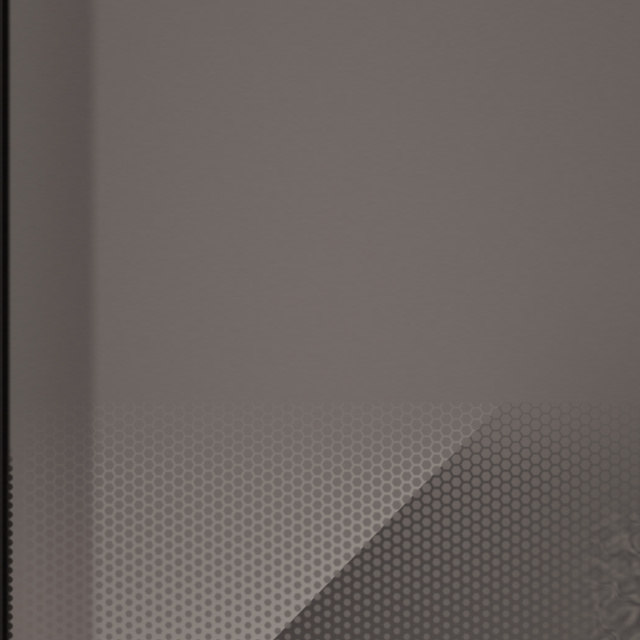
Write a WebGL 1 fragment shader that draws this background.

```glsl
precision highp float;
// Warm grey panel with a dark left rim and a honeycomb band split by a diagonal shadow.
uniform vec2 u_resolution;

float hash(vec2 p) {
  vec3 q = fract(vec3(p.xyx) * 0.1031);
  q += dot(q, q.yzx + 33.33);
  return fract((q.x + q.y) * q.z);
}

float noise(vec2 p) {
  vec2 i = floor(p), f = fract(p);
  f = f * f * (3.0 - 2.0 * f);
  return mix(mix(hash(i), hash(i + vec2(1.0, 0.0)), f.x),
             mix(hash(i + vec2(0.0, 1.0)), hash(i + 1.0), f.x), f.y);
}

// Offset from the centre of the nearest flat-topped hexagon of height one
vec2 hexCell(vec2 p) {
  vec2 pitch = vec2(1.732, 1.0);
  vec2 a = mod(p, pitch) - pitch * 0.5;
  vec2 b = mod(p - pitch * 0.5, pitch) - pitch * 0.5;
  return dot(a, a) < dot(b, b) ? a : b;
}

// Panel shading: broad central glow and a darker strip on the left
vec3 panel(vec2 uv) {
  vec2 glow = (uv - vec2(0.53, 0.5)) / vec2(0.5, 0.85);
  vec3 color = mix(vec3(0.375, 0.35, 0.337), vec3(0.45, 0.418, 0.405),
                   exp(-dot(glow, glow) * 0.85));
  color *= 1.0 - 0.06 * smoothstep(0.72, 1.0, uv.x) * smoothstep(0.6, 0.3, uv.y);
  vec3 strip = mix(vec3(0.375, 0.35, 0.335), vec3(0.35, 0.322, 0.313),
                   smoothstep(0.02, 0.13, uv.x));
  strip += vec3(0.045, 0.035, 0.035) * smoothstep(0.4, 0.0, uv.y);
  return mix(strip, color, smoothstep(0.133, 0.16, uv.x));
}

// Honeycomb band: thin outlines at the top thicken until only dots remain
vec3 honeycomb(vec3 color, vec2 uv, float pixel) {
  float size = 0.0179;
  vec2 cell = hexCell((uv - vec2(0.0, 0.372)) / size);
  vec2 a = abs(cell);
  float depth = clamp((0.372 - uv.y) / 0.372, 0.0, 1.0);
  float hexagon = max(a.y, a.x * 0.866 + a.y * 0.5);
  float d = mix(hexagon, length(cell), depth * 0.6);
  float soft = pixel / size + 0.03;
  float radius = mix(0.455, 0.27, depth);
  float web = smoothstep(radius - soft, radius + soft, d);

  float side = (uv.x - 0.427 - uv.y * 0.967) * 0.719;
  float shade = smoothstep(-pixel, pixel, side);
  vec3 lit = mix(vec3(0.48, 0.453, 0.435), vec3(0.58, 0.55, 0.53), exp(min(side, 0.0) * 5.0));
  vec3 shadow = mix(vec3(0.345, 0.325, 0.31), vec3(0.265, 0.245, 0.24), exp(-max(side, 0.0) * 4.5));

  float band = smoothstep(0.373, 0.369, uv.y);
  float strength = mix(0.35, 0.95, smoothstep(0.0, 0.35, depth));
  strength *= mix(0.25, 1.0, smoothstep(0.135, 0.16, uv.x)) * smoothstep(0.015, 0.06, uv.x);
  strength *= 1.0 - 0.45 * shade * smoothstep(0.82, 1.0, uv.x);
  color *= 1.0 - 0.07 * band * shade * smoothstep(0.0, 0.5, depth);
  return mix(color, mix(lit, shadow, shade), web * band * strength);
}

void main() {
  vec2 uv = gl_FragCoord.xy / u_resolution;
  float pixel = 1.0 / min(u_resolution.x, u_resolution.y);
  vec3 color = honeycomb(panel(uv), uv, pixel);

  // Rough brown scuffs in the lower right corner
  float scuff = noise(uv * vec2(95.0, 130.0) + noise(uv * 40.0) * 3.0) - 0.45;
  color += vec3(0.13, 0.12, 0.10) * scuff
         * smoothstep(0.86, 1.0, uv.x) * smoothstep(0.28, 0.1, uv.y);

  // Dark rim with a thin grey edge, and a beaded seam beside its lower part
  vec3 rim = mix(vec3(0.13, 0.12, 0.115), vec3(0.045, 0.04, 0.038), smoothstep(0.002, 0.006, uv.x));
  color = mix(rim, color, smoothstep(0.009, 0.019, uv.x));
  float bead = length(vec2(uv.x - 0.015, (fract(uv.y / 0.0145) - 0.5) * 0.0145));
  float seam = smoothstep(0.007, 0.003, bead) * smoothstep(0.31, 0.25, uv.y);
  color = mix(color, vec3(0.1, 0.09, 0.085), seam * 0.75);

  // Faint horizontal grain
  color += 0.008 * (noise(uv * vec2(130.0, 300.0)) - 0.5);
  gl_FragColor = vec4(color, 1.0);
}
```
